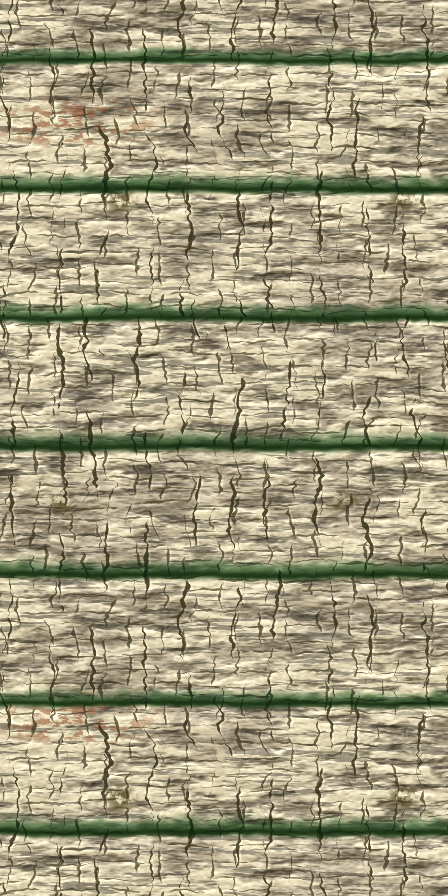
Write a WebGL 1 fragment shader that draws this texture.

```glsl
precision highp float;
uniform vec2 u_resolution;

float hash(vec2 p) {
  vec3 q = fract(p.xyx * 0.1031);
  q += dot(q, q.yzx + 33.33);
  return fract((q.x + q.y) * q.z);
}

float noise(vec2 p) {
  vec2 i = floor(p), f = fract(p);
  f = f * f * (3.0 - 2.0 * f);
  return mix(mix(hash(i), hash(i + vec2(1, 0)), f.x),
             mix(hash(i + vec2(0, 1)), hash(i + vec2(1, 1)), f.x), f.y);
}

float fbm(vec2 p) {
  float sum = 0.0, amplitude = 0.53;
  for (int i = 0; i < 4; i++) {
    sum += amplitude * noise(p);
    p = p * 2.03 + 17.3;
    amplitude *= 0.55;
  }
  return sum;
}

// Height of the flaky, horizontally stretched grain
float grain(vec2 p) {
  p.y += 0.012 * noise(p * vec2(14, 20)) + 0.005 * noise(p * vec2(60, 40));
  return fbm(p * vec2(15, 52));
}

// Coverage of thin, jagged cracks that run along y
float cracks(vec2 p, float count, float len, float width, float wobble, float seed) {
  p.x += wobble * (0.03 * noise(p * vec2(5, 13) + seed) + 0.012 * noise(p * vec2(20, 50) + seed)
                 + 0.007 * noise(p * vec2(50, 130) + seed));
  float column = floor(p.x * count), d = 1.0;
  for (int i = -1; i <= 1; i++) {
    float id = column + float(i);
    float y = p.y / len + 9.0 * hash(vec2(id, seed));
    vec2 cell = vec2(id + seed * 7.0, floor(y));
    float t = fract(y);
    float x = (id + 0.5 + 0.5 * (hash(cell) - 0.5)) / count;
    float taper = smoothstep(0.0, 0.3, t) * (1.0 - smoothstep(0.75, 1.0, t));
    float ragged = 1.1 * (noise(vec2(p.y * 75.0, id)) - 0.5);
    d = min(d, abs(p.x - x) - width * (taper * (0.75 + 0.75 * hash(cell + 31.0)) + ragged - 0.45));
  }
  float edge = max(0.0012, 0.5 / u_resolution.x);
  return 1.0 - smoothstep(-edge, edge, d);
}

float barkCracks(vec2 p) {
  float upright = max(cracks(p, 10.0, 0.23, 0.0036, 1.0, 1.0),
                      0.8 * cracks(p, 17.0, 0.085, 0.0028, 1.0, 4.0));
  return max(upright, 0.7 * cracks(p.yx, 30.0, 0.13, 0.0021, 0.4, 8.0));
}

void main() {
  vec2 p = gl_FragCoord.xy / u_resolution.x;
  // Bark repeats every 4/3 widths, its seam lying inside a groove
  vec2 bark = vec2(p.x, mod(p.y + 0.042, 1.3333) - 0.042);

  // Weathered wood: grey grain, crisp cream flakes, fine dark streaks
  float height = grain(bark);
  float relief = height - grain(bark + vec2(-0.003, 0.005));
  float patches = fbm(bark * vec2(4, 8) + 40.0);
  float streaks = fbm(bark * vec2(13, 125) + 9.0);
  vec3 color = mix(vec3(0.58, 0.535, 0.445), vec3(0.78, 0.73, 0.625), smoothstep(0.3, 0.68, height));
  float cream = smoothstep(0.5, 0.62, 0.5 * patches + 0.5 * height + 0.1 * (streaks - 0.5));
  color = mix(color, vec3(0.92, 0.875, 0.735), 0.85 * cream);
  color += 0.6 * relief + 0.13 * (noise(bark * vec2(120, 210)) - 0.5);
  color *= 1.0 - 0.34 * smoothstep(0.6, 0.72, streaks);
  color = mix(color, vec3(0.92, 0.87, 0.72), 0.5 * (1.0 - smoothstep(0.3, 0.42, streaks)));

  // Mossy knots
  float speckle = fbm(bark * 75.0);
  for (int i = 0; i < 4; i++) {
    float row = floor(float(i) / 2.0);
    vec2 center = vec2(0.27 + 0.63 * mod(float(i), 2.0) - 0.13 * row, 0.22 + 0.66 * row);
    float knot = 1.0 - smoothstep(0.008, 0.05, length((bark - center) * vec2(1.0, 1.2)));
    color = mix(color, vec3(0.33, 0.29, 0.15), 0.85 * knot * smoothstep(0.35, 0.6, speckle));
  }

  // Rust flecks
  float rustArea = 1.0 - smoothstep(0.05, 0.2, length((bark - vec2(0.17, 0.39)) * vec2(0.8, 2.5)));
  float flecks = smoothstep(0.55, 0.66, fbm(bark * vec2(40, 85) + 5.0));
  color = mix(color, vec3(0.58, 0.35, 0.22), 0.65 * rustArea * flecks);

  // Pale split in the bark
  float bend = 0.025 * (noise(vec2(bark.y * 22.0, 3.0)) - 0.5);
  float split = 1.0 - smoothstep(0.004, 0.014, abs(bark.x - 0.485 - bend));
  split *= 1.0 - smoothstep(0.04, 0.07, abs(bark.y - 0.28));
  color = mix(color, vec3(0.87, 0.81, 0.68), 0.8 * split);

  // Green grooves between the planks, soft above and sharp below
  float level = (p.y - 0.143) / 0.287;
  float groove = floor(level + 0.5);
  float depth = hash(vec2(groove, 6.0));
  float above = (level - groove) * 0.287 + 0.005 * (noise(vec2(p.x * 9.0, groove * 5.0)) - 0.5);
  float ragged = 0.014 * (noise(bark * vec2(40, 70)) - 0.5);
  float green = smoothstep(-0.015, -0.002, above + 0.5 * ragged)
              * (1.0 - smoothstep(0.008, 0.03 + 0.014 * depth, above + ragged));
  float sunlit = smoothstep(-0.06, -0.018, above) * (1.0 - smoothstep(-0.018, 0.0, above));
  color += 0.05 * sunlit;
  vec3 moss = vec3(0.25, 0.37, 0.22) * (0.6 + 0.65 * dot(color, vec3(0.33)));
  color = mix(color, moss, 0.9 * green);
  float shadow = exp(-pow((above + 0.3 * ragged) / (0.005 + 0.004 * depth), 2.0));
  color = mix(color, vec3(0.09, 0.18, 0.06), 0.85 * shadow);

  // Dark cracks with a lit right edge
  float crack = barkCracks(bark);
  float lit = barkCracks(bark - vec2(0.005, -0.003));
  color += 0.09 * lit * (1.0 - crack) * (1.0 - green);
  vec3 crackColor = mix(vec3(0.21, 0.19, 0.10), vec3(0.06, 0.13, 0.05), green);
  color = mix(color, crackColor, 0.85 * crack);

  gl_FragColor = vec4(clamp(color, 0.0, 1.0), 1.0);
}
```
